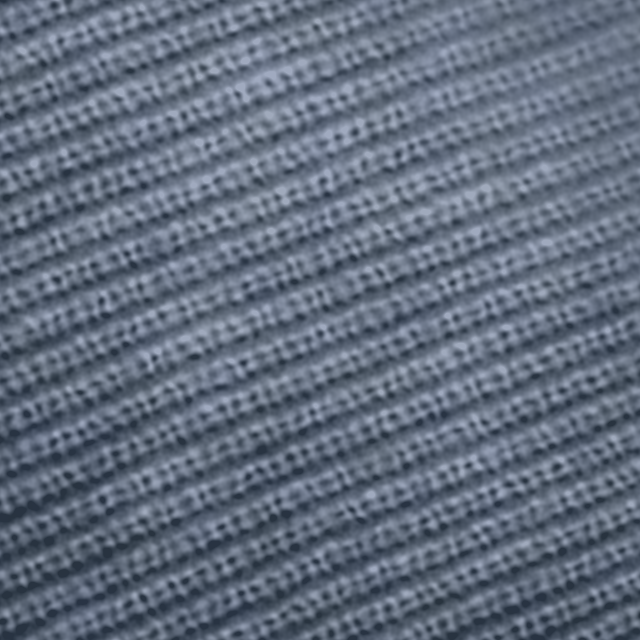
This texture is drawn by a WebGL 1 fragment shader. Its source:

```glsl
precision highp float;

uniform vec2 u_resolution;

const float TAU = 6.2831853;

// Knit layout, in repeats per canvas height
const float RIBS = 16.8;
const float STITCHES = 40.0;
const float SLOPE_BOTTOM = 0.43;
const float SLOPE_TOP = 0.34;
const float STITCH_LEAN = 0.6;

// Row positions within one rib, and their half widths
const float UPPER_LOOPS = 0.24;
const float LOWER_LOOPS = -0.14;
const float UPPER_HOLES = 0.05;
const float LOWER_HOLES = -0.33;
const float RIDGE_CREST = 0.06;
const float LOOP_WIDTH = 0.15;
const float HOLE_WIDTH = 0.12;

// Tone and wear
const vec3 SHADOW_BLUE = vec3(0.155, 0.200, 0.255);
const vec3 LIGHT_BLUE = vec3(0.585, 0.625, 0.700);
const float BASE_TONE = 0.555;
const float RIDGE_HEIGHT = 0.11;
const float RIB_WOBBLE = 0.10;
const float STITCH_WOBBLE = 0.45;
const float FUZZ = 0.20;
const float VIGNETTE = 0.42;
const float DEFOCUS = 0.55;

float hash(float n) {
  return fract(sin(n * 12.9898) * 4375.85);
}

vec2 gradient(vec2 cell) {
  float angle = TAU * fract(sin(dot(cell, vec2(127.1, 311.7))) * 4375.85);
  return vec2(cos(angle), sin(angle));
}

float gradientNoise(vec2 p) {
  vec2 i = floor(p);
  vec2 f = fract(p);
  vec2 w = f * f * f * (f * (f * 6.0 - 15.0) + 10.0);
  float a = dot(gradient(i), f);
  float b = dot(gradient(i + vec2(1.0, 0.0)), f - vec2(1.0, 0.0));
  float c = dot(gradient(i + vec2(0.0, 1.0)), f - vec2(0.0, 1.0));
  float d = dot(gradient(i + vec2(1.0, 1.0)), f - vec2(1.0, 1.0));
  return mix(mix(a, b, w.x), mix(c, d, w.x), w.y);
}

// One row of soft beads along every rib; fill joins the beads into a line
float beadRow(vec2 knit, float row, float width, float phase, float fill) {
  float ribPos = knit.y - row + 0.5;
  float across = fract(ribPos) - 0.5;
  float shift = 0.5 * hash(floor(ribPos));
  float along = knit.x + phase + shift + STITCH_LEAN * (across + row);
  float bead = 0.5 + 0.5 * cos(TAU * along);
  float profile = exp(-across * across / (width * width));
  return profile * mix(bead, 1.0, fill);
}

void main() {
  vec2 uv = gl_FragCoord.xy / u_resolution.y;
  vec2 centered = gl_FragCoord.xy / u_resolution - 0.5;

  // Slanted rib coordinates: x counts stitches, y counts ribs
  float slope = mix(SLOPE_BOTTOM, SLOPE_TOP, uv.y);
  vec2 axis = normalize(vec2(1.0, 0.5 * (SLOPE_BOTTOM + SLOPE_TOP)));
  vec2 knit = vec2(STITCHES * dot(uv, axis),
                   RIBS * (uv.y - slope * (uv.x - 0.5)));
  knit.x += STITCH_WOBBLE * (gradientNoise(uv * 24.0) + gradientNoise(uv * 6.0 + 9.0));
  knit.y += RIB_WOBBLE * (gradientNoise(uv * 36.0 + 40.0) + gradientNoise(uv * 5.0 + 20.0));

  // Raised loops, then the dark gaps beside them
  float loops = 0.52 * beadRow(knit, UPPER_LOOPS, LOOP_WIDTH, 0.0, 0.40)
              + 0.44 * beadRow(knit, LOWER_LOOPS, LOOP_WIDTH, 0.15, 0.20);
  float gaps = 0.52 * beadRow(knit, UPPER_HOLES, HOLE_WIDTH, 0.5, 0.05)
             + 0.42 * beadRow(knit, LOWER_HOLES, HOLE_WIDTH, 0.6, 0.20);

  // Uneven stitches and fine yarn fuzz
  float unevenness = 0.92 + 0.9 * gradientNoise(knit * vec2(0.7, 1.8));
  float fuzz = gradientNoise(uv * 70.0) + 0.6 * gradientNoise(uv * 130.0 + 5.0);

  // Detail softens toward the upper right corner
  float focus = 1.0 - DEFOCUS * smoothstep(0.25, 0.95, centered.x + centered.y);
  float ridge = RIDGE_HEIGHT * cos(TAU * (knit.y - RIDGE_CREST));
  float detail = focus * ((loops - gaps) * unevenness + ridge + FUZZ * fuzz);

  // Broad light across the cloth, with streaks that follow the ribs
  float lighting = 0.27 * centered.y + 0.08 * centered.x
                 - VIGNETTE * dot(centered, centered)
                 + 0.16 * gradientNoise(uv * 3.0 + 2.0)
                 + 0.10 * gradientNoise(uv * 9.0 + 31.0)
                 + 0.14 * gradientNoise(knit * vec2(0.12, 0.8) + 60.0);

  float tone = clamp(BASE_TONE + detail + lighting, 0.0, 1.1);
  vec3 color = mix(SHADOW_BLUE, LIGHT_BLUE, tone);
  color.b += 0.02 * gradientNoise(uv * 11.0 + 70.0);
  gl_FragColor = vec4(color, 1.0);
}
```
